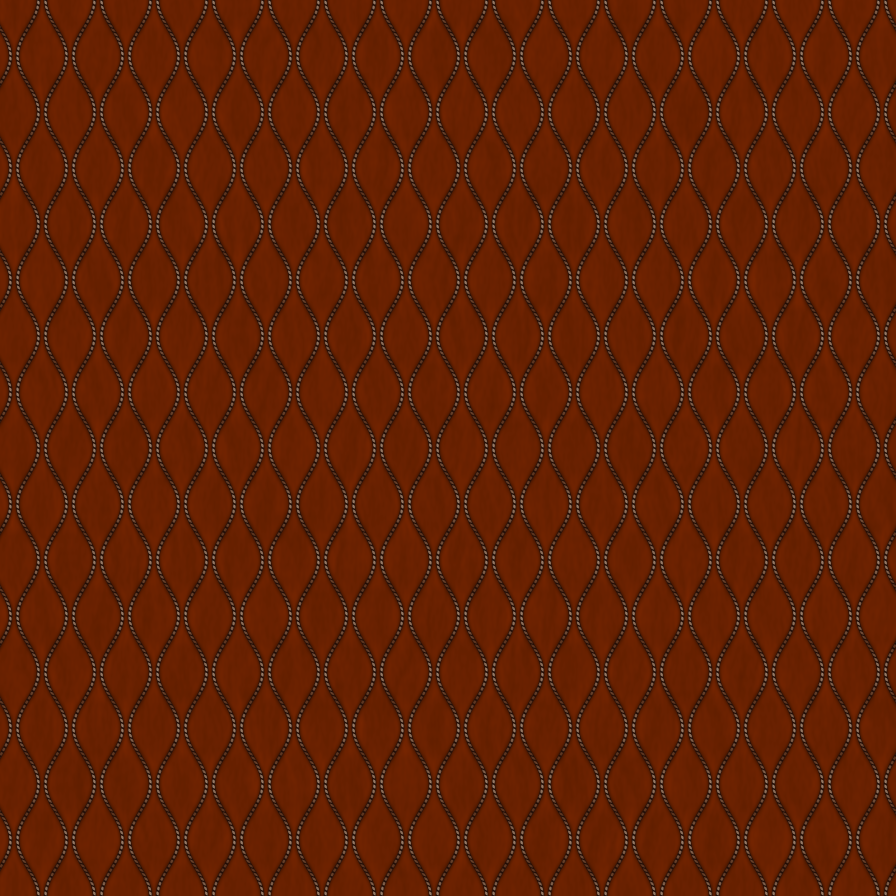
Give the GLSL for this pattern, as a Shadertoy shader.

```glsl
// Brown leather quilted into tall pointed ovals by mirrored cosine seams.
// Each seam is a soft dark groove holding a row of small slanted stitches;
// wrapping gradient noise adds faint vertical streaks and grain to the hide.

const float PI = 3.14159265;
const float COLUMNS = 16.0;        // ovals across; half as many periods down
const float SWAY = 0.1875;         // seam amplitude, in column widths
const float STITCHES = 24.0;       // stitches per vertical period
const float STITCH_FILL = 0.66;    // thread length relative to pitch
const float STITCH_SLANT = 6.0;
const float THREAD_HALF = 0.023;   // widths below are in column widths
const float GROOVE_HALF = 0.033;
const float SHADOW_REACH = 0.057;
const float SHADOW_DEPTH = 0.46;
const float STREAK = 0.075;
const float GRAIN = 0.05;
const int SAMPLES = 3;             // antialiasing grid per axis

const vec3 LEATHER = vec3(0.415, 0.130, 0.002);
const vec3 GROOVE = vec3(0.130, 0.055, 0.030);
const vec3 THREAD_LIT = vec3(0.600, 0.490, 0.410);
const vec3 THREAD_DULL = vec3(0.370, 0.210, 0.125);

vec2 latticeGradient(vec2 cell) {
    vec3 h = fract(cell.xyx * vec3(0.1031, 0.1030, 0.0973));
    h += dot(h, h.yzx + 33.33);
    float angle = 2.0 * PI * fract((h.x + h.y) * h.z);
    return vec2(cos(angle), sin(angle));
}

// Gradient noise on the unit canvas, wrapping after a whole number of cells.
float wrappedNoise(vec2 uv, vec2 cells) {
    vec2 p = uv * cells;
    vec2 i = floor(p), f = p - i;
    vec2 u = f * f * f * (f * (f * 6.0 - 15.0) + 10.0);
    vec2 e = vec2(1.0, 0.0);
    float a = dot(latticeGradient(mod(i, cells)), f);
    float b = dot(latticeGradient(mod(i + e.xy, cells)), f - e.xy);
    float c = dot(latticeGradient(mod(i + e.yx, cells)), f - e.yx);
    float d = dot(latticeGradient(mod(i + e.xx, cells)), f - e.xx);
    return mix(mix(a, b, u.x), mix(c, d, u.x), u.y);
}

vec3 hide(vec2 uv) {
    vec2 bent = uv + vec2(0.022 * wrappedNoise(uv, vec2(12.0, 14.0)), 0.0);
    float streak = wrappedNoise(bent, vec2(72.0, 11.0))
                 + 0.6 * wrappedNoise(bent, vec2(150.0, 20.0));
    float grain = wrappedNoise(uv, vec2(256.0, 96.0));
    return LEATHER * (1.0 + STREAK * streak + GRAIN * grain);
}

vec3 quilt(vec2 uv) {
    vec2 p = uv * COLUMNS;         // one vertical period spans two units
    float wave = SWAY * cos(PI * p.y);
    float slope = PI * SWAY * sin(PI * p.y);

    // Signed distance to the nearest seam, and width of the enclosing strip.
    float nearest = 1.0, stripWidth = 0.0;
    for (int side = 0; side < 2; side++) {
        float s = float(side);
        float dx = p.x - 0.5 * s - (2.0 * s - 1.0) * wave;
        dx -= floor(dx + 0.5);
        stripWidth += abs(dx);
        if (abs(dx) < abs(nearest)) nearest = dx;
    }
    float signedDist = nearest / sqrt(1.0 + slope * slope);
    float dist = abs(signedDist);

    // Hide, lighter where the oval narrows, shaded toward the seam.
    vec3 color = hide(uv);
    color *= mix(1.08, 0.985, smoothstep(0.1, 0.7, stripWidth));
    float falloff = dist / SHADOW_REACH;
    color *= 1.0 - SHADOW_DEPTH * exp(-falloff * falloff);
    color = mix(GROOVE, color, smoothstep(0.6, 1.25, dist / GROOVE_HALF));

    // Stitches at nearly even arc length, brightest on the upright bends.
    float quarter = 0.25 * pow(PI * SWAY, 2.0);
    float bow = quarter / (1.0 + quarter) * sin(2.0 * PI * p.y) / (2.0 * PI);
    float along = 0.5 * STITCHES * (p.y - bow) + STITCH_SLANT * signedDist;
    float offset = abs(fract(along) - 0.5) / (0.5 * STITCH_FILL);
    float across = dist / THREAD_HALF;
    float body = pow(offset, 4.0) + pow(across, 4.0);
    float thread = 1.0 - smoothstep(0.75, 1.25, body);
    float upright = pow(cos(PI * p.y), 2.0);
    vec3 threadColor = mix(THREAD_DULL, THREAD_LIT, upright);
    threadColor *= 1.0 - 0.25 * across * across;
    return mix(color, threadColor, thread);
}

void mainImage(out vec4 fragColor, in vec2 fragCoord) {
    vec3 sum = vec3(0.0);
    for (int j = 0; j < SAMPLES; j++) {
        for (int i = 0; i < SAMPLES; i++) {
            vec2 jitter = (vec2(i, j) + 0.5) / float(SAMPLES) - 0.5;
            sum += quilt((fragCoord + jitter) / iResolution.xy);
        }
    }
    fragColor = vec4(sum / float(SAMPLES * SAMPLES), 1.0);
}
```
